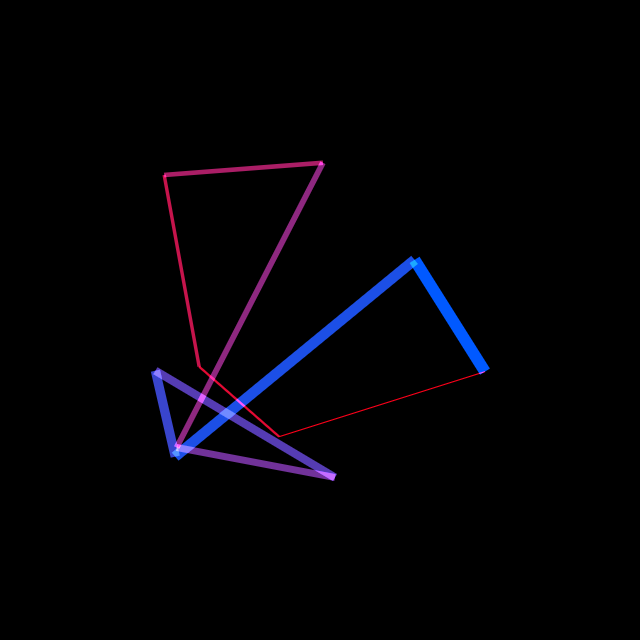
This background is drawn by a WebGL 2 fragment shader. Its source:

```glsl
#version 300 es
precision highp float;
// Closed chain of straight ribbons on black. Along the chain the ribbons
// grow wider and turn from red to blue; each is a square-ended box distance,
// and their light adds up wherever they cross.

uniform vec2 u_resolution;
out vec4 outColor;

const int CORNER_COUNT = 10;
const vec3 START_COLOR = vec3(1.0, 0.0, 0.1);
const vec3 END_COLOR = vec3(0.0, 0.35, 1.0);
const float START_WIDTH = 0.0017;
const float END_WIDTH = 0.0182;

// Corners of the chain in canvas units, origin at the lower left
const vec2 CORNERS[CORNER_COUNT] = vec2[CORNER_COUNT](
    vec2(0.7578, 0.4193), vec2(0.4362, 0.3177),
    vec2(0.3112, 0.4271), vec2(0.2565, 0.7266),
    vec2(0.5046, 0.7457), vec2(0.2760, 0.3008),
    vec2(0.5234, 0.2539), vec2(0.2428, 0.4208),
    vec2(0.2738, 0.2865), vec2(0.6478, 0.5940));

// Smoothed coverage of a ribbon from a to b with square ends
float ribbon(vec2 p, vec2 a, vec2 b, float width, float pixel) {
    vec2 span = b - a;
    float len = length(span);
    vec2 along = span / len;
    vec2 offset = p - 0.5 * (a + b);
    vec2 local = vec2(dot(offset, along), dot(offset, vec2(-along.y, along.x)));
    vec2 inside = 0.5 * vec2(len, width) - abs(local);
    vec2 cover = clamp(inside / pixel + 0.5, 0.0, 1.0);
    return cover.x * min(cover.y, width / pixel);
}

void main() {
    // Centered square canvas
    float side = min(u_resolution.x, u_resolution.y);
    vec2 p = (gl_FragCoord.xy - 0.5 * u_resolution) / side + 0.5;
    float pixel = 1.0 / side;

    // Additive ribbons between neighboring corners
    vec3 color = vec3(0.0);
    for (int i = 0; i < CORNER_COUNT; i++) {
        float t = float(i) / float(CORNER_COUNT - 1);
        vec2 a = CORNERS[i];
        vec2 b = CORNERS[(i + 1) % CORNER_COUNT];
        float width = mix(START_WIDTH, END_WIDTH, t);
        color += mix(START_COLOR, END_COLOR, t) * ribbon(p, a, b, width, pixel);
    }
    outColor = vec4(min(color, 1.0), 1.0);
}
```
